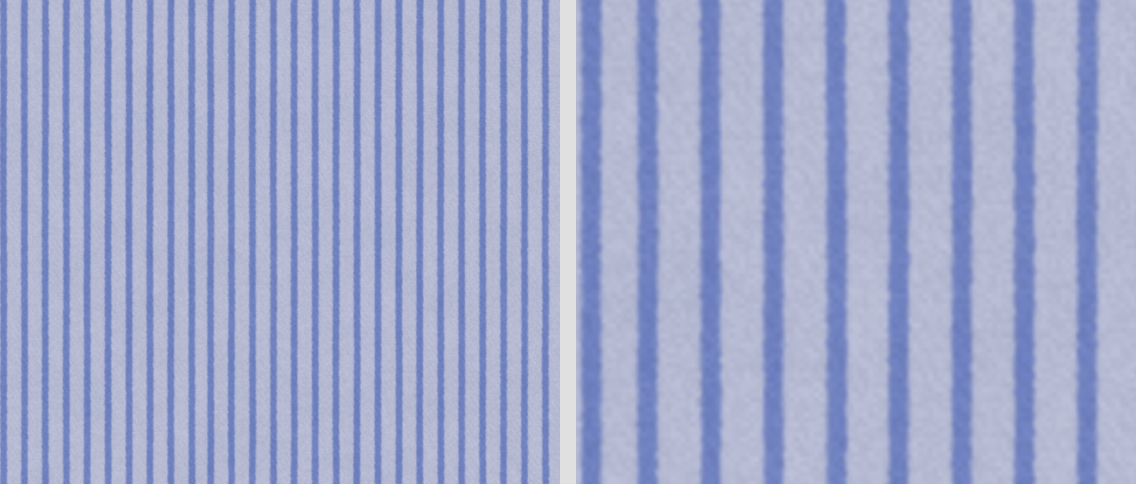
Left, the full canvas; right, a detail of the centre.
A WebGL 2 fragment shader for this pattern:

```glsl
#version 300 es
precision highp float;
// Blue vertical stripes woven into pale lavender cloth.
// A repeated soft-edged distance profile makes the stripes, a seam narrows
// one gap, and value noise adds frayed edges, fine grain and uneven dye.

uniform vec2 u_resolution;
out vec4 fragColor;

// Lengths are fractions of the canvas width.
const float PERIOD       = 0.03737;
const float FIRST_CENTER = 0.00625;
const float HALF_WIDTH   = 0.0060;
const float EDGE_SOFT    = 0.0021;
const float SEAM_X       = 0.3594;
const float SEAM_SHIFT   = 0.0039;
const float FRAY         = 0.0007;
const float DRIFT        = 0.0005;
const float GRAIN_FREQ   = 340.0;
const float GRAIN        = 0.030;
const float MOTTLE       = 0.016;
const float TWILL        = 0.004;

const vec3 CLOTH       = vec3(0.712, 0.730, 0.825);
const vec3 CLOTH_SHADE = vec3(0.670, 0.692, 0.820);
const vec3 STRIPE      = vec3(0.435, 0.505, 0.750);
const vec3 STRIPE_EDGE = vec3(0.485, 0.545, 0.755);

float hash(vec2 p) {
    return fract(sin(dot(p, vec2(127.1, 311.7))) * 43758.5453);
}

float noise(vec2 p) {
    vec2 i = floor(p), f = fract(p);
    f = f * f * (3.0 - 2.0 * f);
    return mix(mix(hash(i), hash(i + vec2(1.0, 0.0)), f.x),
               mix(hash(i + vec2(0.0, 1.0)), hash(i + vec2(1.0, 1.0)), f.x), f.y);
}

// Signed noise in -1..1.
float snoise(vec2 p) {
    return 2.0 * noise(p) - 1.0;
}

void main() {
    vec2 p = gl_FragCoord.xy / u_resolution.x;

    // Distance to the nearest stripe center, shifted past the seam.
    float x = p.x - FIRST_CENTER + SEAM_SHIFT * step(SEAM_X, p.x);
    float id = floor(x / PERIOD + 0.5);
    float drift = DRIFT * snoise(vec2(id * 7.3, p.y * 9.0));
    float dist = abs(x - id * PERIOD + drift);
    dist += FRAY * snoise(p * vec2(150.0, 210.0));

    // Dyed band with a paler rim and a faint bleed into the cloth.
    float soft = max(EDGE_SOFT, 1.0 / u_resolution.x);
    float band = 1.0 - smoothstep(HALF_WIDTH - soft, HALF_WIDTH + soft, dist);
    float rim = smoothstep(0.4 * HALF_WIDTH, HALF_WIDTH, dist);
    float bleed = 1.0 - smoothstep(HALF_WIDTH, HALF_WIDTH + 2.0 * soft, dist);
    vec3 cloth = mix(CLOTH, CLOTH_SHADE, 0.7 * bleed);
    vec3 color = mix(cloth, mix(STRIPE, STRIPE_EDGE, rim), band);

    // Fiber grain, broad mottling and a slight diagonal weave.
    float grain = snoise(p * GRAIN_FREQ) + 0.5 * snoise(p * GRAIN_FREQ * 0.5 + 31.0);
    float mottle = snoise(p * 22.0 + 5.0) + 0.6 * snoise(p * 70.0 + 17.0);
    float twill = sin(6.2832 * (p.x + 0.6 * p.y) * 110.0);
    color += GRAIN * 0.6 * grain + MOTTLE * 0.5 * mottle * vec3(1.0, 0.9, 0.6) + TWILL * twill;

    fragColor = vec4(clamp(color, 0.0, 1.0), 1.0);
}
```
